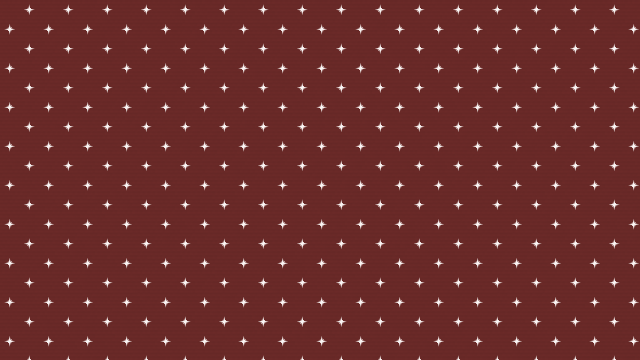
A WebGL 2 fragment shader for this pattern:

```glsl
#version 300 es
precision highp float;
// Small pale eight-rayed stars in a staggered grid on dark red cloth.
// Stars fill every other square of a checkerboard hung from the top left;
// the cloth is a faint weave of horizontal threads with slight variation.
uniform vec2 u_resolution;
out vec4 fragColor;

float hash(vec2 p) {
  return fract(sin(dot(p, vec2(127.1, 311.7))) * 43758.5453);
}

// Distance to a four-pointed star with the given reach and waist corner.
float fourPointStar(vec2 p, float reach, float waist) {
  p = abs(p);
  if (p.y > p.x) p = p.yx;
  vec2 normal = normalize(vec2(waist, reach - waist));
  return max(dot(p - vec2(reach, 0.0), normal), p.x - reach);
}

// Brightness of the woven ground, around 1.
float weave(vec2 uv) {
  vec2 thread = uv * vec2(72.0, 96.0);
  float row = floor(thread.y);
  float ridge = sin(6.2832 * thread.y);
  float stitch = sin(6.2832 * thread.x + 3.1416 * row);
  float uneven = hash(vec2(floor(thread.x + 0.5 * row), row)) - 0.5;
  return 1.0 + 0.018 * ridge + 0.008 * stitch + 0.012 * uneven;
}

void main() {
  vec2 uv = gl_FragCoord.xy / u_resolution.y;
  vec3 color = vec3(0.41, 0.16, 0.153) * weave(uv);

  // Checkerboard squares, counted from the top left
  float cellSize = 0.0541667;
  vec2 grid = vec2(uv.x, 1.0 - uv.y) / cellSize;
  vec2 cell = floor(grid);
  vec2 p = fract(grid) - 0.5;
  float occupied = mod(cell.x + cell.y, 2.0);

  // Long upright rays joined with short diagonal ones
  vec2 diagonal = vec2(p.x + p.y, p.x - p.y) * 0.70711;
  float d = min(fourPointStar(p, 0.25, 0.05), fourPointStar(diagonal, 0.13, 0.045));

  float pixel = 1.0 / (u_resolution.y * cellSize);
  float star = occupied * (1.0 - smoothstep(-0.6 * pixel, 0.6 * pixel, d));
  color = mix(color, vec3(0.98, 0.96, 0.955), star);
  fragColor = vec4(color, 1.0);
}
```
